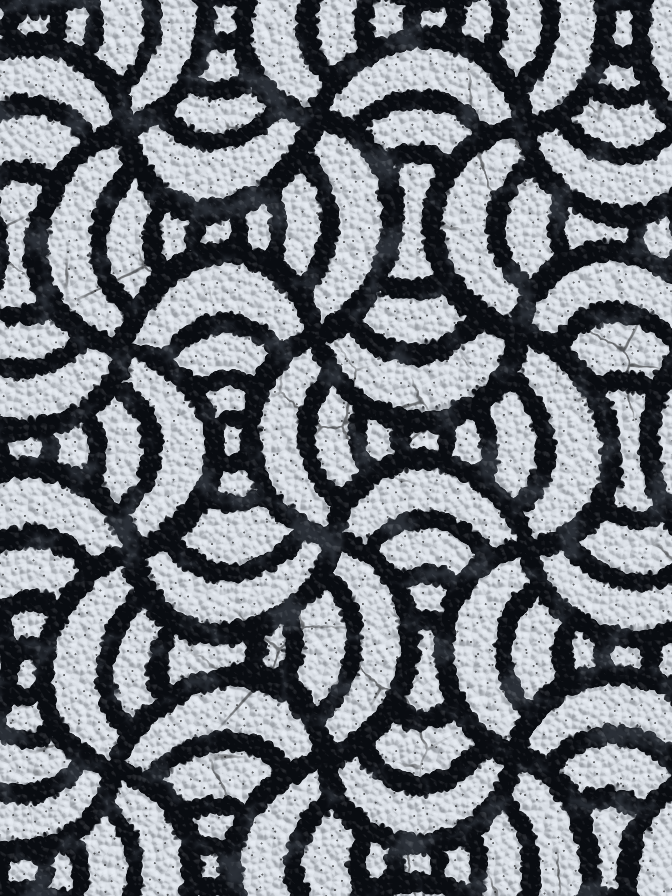
Give the GLSL for this pattern, as a WebGL 2 fragment shader.

```glsl
#version 300 es
precision highp float;
// Woven fans of concentric brushed black arcs on rough whitewashed plaster.

uniform vec2 u_resolution;
out vec4 fragColor;

// Layout, in canvas heights; everything below it is in cells
const vec2 CELL_SIZE = vec2(0.222, 0.236);
const vec2 GRID_ORIGIN = vec2(0.139, 0.622);
const float WOBBLE = 0.042;

// Arcs
const float LOBE_CENTER = 0.605;
const float LOBE_RADIUS = 0.512;
const float OUTLINE_HALF = 0.052;
const float RING_HALF = 0.046;
const float RING_REACH[3] = float[3](0.61, 0.33, 0.11);
const float RING_RADIUS[3] = float[3](0.38, 0.26, 0.14);
const float RAGGED = 0.030;

// Surface
const float GRAIN_SCALE = 125.0;
const vec2 LIGHT_STEP = vec2(0.24, 0.30);
const vec3 PLASTER = vec3(0.838, 0.858, 0.885);
const vec3 INK = vec3(0.036, 0.046, 0.066);
const vec3 WORN_INK = vec3(0.165, 0.185, 0.215);

float hash(vec2 p) {
    vec3 h = fract(p.xyx * 0.1031);
    h += dot(h, h.yzx + 33.33);
    return fract((h.x + h.y) * h.z);
}

// Cellular noise: distances to the nearest and second nearest point
vec2 cellular(vec2 p) {
    vec2 base = floor(p), nearest = vec2(2.0);
    for (int y = -1; y <= 1; y++) {
        for (int x = -1; x <= 1; x++) {
            vec2 c = base + vec2(x, y);
            float d = length(c + vec2(hash(c), hash(c + 71.7)) - p);
            nearest = d < nearest.x ? vec2(d, nearest.x) : vec2(nearest.x, min(nearest.y, d));
        }
    }
    return nearest;
}

float plasterHeight(vec2 p) {
    return cellular(p).x + 0.8 * cellular(p * 0.47 + 19.0).x;
}

// Layered sines that bend the grid like a free hand
vec2 handWobble(vec2 p) {
    return WOBBLE * (sin(p.yx * vec2(2.1, 1.7) + vec2(0.6, 2.4))
         + 0.6 * sin(p * vec2(2.9, 3.3) + p.yx * 1.3 + vec2(4.0, 1.0)));
}

// Signed distance to the painted lines, negative inside the paint
float paintDistance(vec2 p) {
    vec2 id = floor(p), q = fract(p) - 0.5;
    bool upright = mod(id.x + id.y, 2.0) > 0.5;
    if (upright) q = q.yx;
    vec2 side = sign(q);
    q = abs(q);

    // Region borders: lobes cut into the cell and those brushing its corners
    float lobe = length(q - vec2(0.0, LOBE_CENTER)) - LOBE_RADIUS;
    float corner = length(q - vec2(LOBE_CENTER, 1.0)) - LOBE_RADIUS;
    float dist = min(abs(lobe), abs(corner)) - OUTLINE_HALF;

    // Inside a lobe the point belongs to the neighbouring hourglass
    float fanSide = side.x;
    if (lobe < 0.0) {
        id += upright ? vec2(side.y, 0.0) : vec2(0.0, side.y);
        q = vec2(1.0 - q.y, q.x);
        fanSide = -side.y;
    }

    // Shrinking rings of the fan
    vec2 seed = id * 2.0 + fanSide * 0.5 + 40.0;
    for (int i = 0; i < 3; i++) {
        float chance = hash(seed + float(i) * 13.0);
        if (i == 2 && chance < 0.3) continue;
        float reach = RING_REACH[i] + 0.05 * (chance - 0.5);
        float ring = length(q - vec2(reach - RING_RADIUS[i], 0.0)) - RING_RADIUS[i];
        dist = min(dist, abs(ring) - RING_HALF);
    }
    return dist;
}

void main() {
    vec2 uv = gl_FragCoord.xy / u_resolution.y;
    vec2 p = (uv - GRID_ORIGIN) / CELL_SIZE;
    float pixel = 1.0 / (u_resolution.y * CELL_SIZE.y);

    // Plaster relief lit from the upper right
    vec2 g = uv * GRAIN_SCALE;
    float height = plasterHeight(g);
    float relief = plasterHeight(g + LIGHT_STEP) - height;
    vec3 wall = PLASTER + 0.13 * max(relief, 0.0) + 0.46 * min(relief, 0.0);

    // Sparse hairline cracks and pits
    vec2 crackCell = cellular(uv * 13.0 + 0.03 * height);
    float crackZone = smoothstep(0.55, 0.75, cellular(uv * 7.0 + 5.0).x);
    wall *= 1.0 - 0.5 * crackZone * smoothstep(0.05, 0.01, crackCell.y - crackCell.x);
    wall *= 1.0 - 0.55 * smoothstep(0.10, 0.04, cellular(uv * 62.0 + 3.0).x);

    // Ink, worn thin in patches and on the raised grains
    float wear = cellular(uv * 22.0).x + 0.35 * cellular(g * 0.8 + 8.0).x;
    vec3 ink = mix(INK, WORN_INK, smoothstep(0.55, 1.05, wear));
    ink += 0.30 * max(relief - 0.12, 0.0);

    // Ragged dry brush edge
    float dist = paintDistance(p + handWobble(p));
    dist += RAGGED * (height - 0.82) + 0.004 * sin(p.x * 9.0 + 3.0 * sin(p.y * 5.0));
    float paint = 1.0 - smoothstep(-pixel, pixel, dist);

    fragColor = vec4(clamp(mix(wall, ink, paint), 0.0, 1.0), 1.0);
}
```
